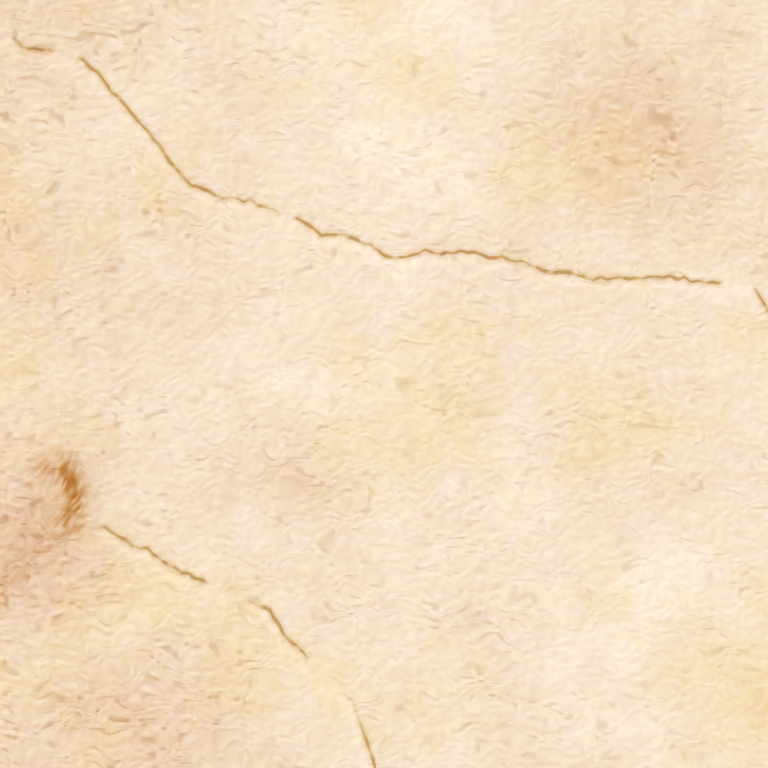
Reproduce this texture procedurally as a Shadertoy shader.

```glsl
// Old cream paper: soft tan stains, a rust mark and two fine ochre cracks.
// Stains are warped Gaussian blobs, the grain is fine curled noise with dark
// flecks, and each crack is a ramped height curve with jitter and worn gaps.

#define PAPER vec3(0.980, 0.910, 0.818)
#define TAN vec3(0.912, 0.785, 0.660)
#define RUST vec3(0.720, 0.450, 0.180)
#define OCHRE vec3(0.770, 0.600, 0.350)
#define YELLOW vec3(0.955, 0.850, 0.640)
#define GRAIN_FREQ vec2(110.0, 190.0)
#define GRAIN_AMOUNT 0.080
#define FLECK_AMOUNT 0.085
#define CRACK_WIDTH 0.0024
#define CRACK_WANDER 0.013

float hash(vec2 p) {
    return fract(sin(dot(p, vec2(127.1, 311.7))) * 43758.5453);
}

float noise(vec2 p) {
    vec2 i = floor(p), f = fract(p);
    f = f * f * (3.0 - 2.0 * f);
    return mix(mix(hash(i), hash(i + vec2(1, 0)), f.x),
               mix(hash(i + vec2(0, 1)), hash(i + vec2(1, 1)), f.x), f.y);
}

float fbm(vec2 p) {
    float sum = 0.0, amp = 0.5;
    for (int i = 0; i < 5; i++) {
        sum += amp * noise(p);
        p = mat2(1.6, 1.2, -1.2, 1.6) * p + 7.3;
        amp *= 0.5;
    }
    return sum;
}

float blob(vec2 p, vec2 centre, vec2 radius) {
    vec2 d = (p - centre) / radius;
    return exp(-dot(d, d));
}

// Bends the fibres so that they curl in all directions
vec2 curl(vec2 uv) {
    return uv + 0.016 * vec2(noise(uv * 42.0), noise(uv * 42.0 + 50.0));
}

float fibreGrain(vec2 p) {
    vec2 g = p * GRAIN_FREQ;
    float fine = noise(g) - noise(g + vec2(0.4, -0.9));
    float speck = noise(p.yx * GRAIN_FREQ + 17.0) - 0.5;
    return 0.75 * fine + 0.45 * speck;
}

// Short dark dashes, gathered in loose clusters
float flecks(vec2 p) {
    float dash = smoothstep(0.62, 0.95, noise(p * GRAIN_FREQ * vec2(0.75, 1.0) + 71.0));
    return dash * smoothstep(0.25, 0.75, noise(p * 24.0 + 5.0));
}

// Straight-sided jitter along a crack
float wander(float x, float seed) {
    float i = floor(x);
    return mix(hash(vec2(i, seed)), hash(vec2(i + 1.0, seed)), fract(x)) - 0.5;
}

float ramp(float a, float b, float x) {
    return clamp((x - a) / (b - a), 0.0, 1.0);
}

float crackHeight(float x, float seed) {
    float upper = 0.964 - 0.025 * ramp(0.0, 0.03, x) - 0.012 * ramp(0.03, 0.10, x)
                - 0.167 * ramp(0.104, 0.25, x) - 0.092 * ramp(0.25, 0.508, x)
                - 0.026 * ramp(0.60, 0.76, x) - 0.010 * ramp(0.76, 0.977, x)
                - 0.030 * ramp(0.977, 1.0, x);
    float lower = 0.306 - 0.098 * ramp(0.137, 0.352, x) - 0.041 * ramp(0.352, 0.371, x)
                - 0.075 * ramp(0.371, 0.458, x) - 0.100 * ramp(0.458, 0.490, x);
    float jitter = wander(x * 31.0, seed) + 0.4 * wander(x * 110.0, seed + 3.0);
    return (seed < 1.5 ? upper : lower) + CRACK_WANDER * jitter;
}

// Signed distance to a crack, positive above it
float crackDistance(vec2 p, float seed) {
    float e = 0.002;
    float slope = (crackHeight(p.x + e, seed) - crackHeight(p.x - e, seed)) / (2.0 * e);
    return (p.y - crackHeight(p.x, seed)) / sqrt(1.0 + slope * slope);
}

void mainImage(out vec4 fragColor, in vec2 fragCoord) {
    vec2 uv = fragCoord / iResolution.xy;
    float pixel = 1.0 / iResolution.y;
    vec2 warp = vec2(fbm(uv * 7.0), fbm(uv * 7.0 + 40.0)) - 0.48;
    vec2 p = uv + 0.16 * warp;

    // Broad stains and pale, washed areas
    float stain = 0.13 + 0.34 * smoothstep(0.55, 0.0, p.x) + 0.6 * (fbm(uv * 6.0 + 11.0) - 0.48);
    stain += 0.5 * (fbm(uv * 22.0 + 3.0) - 0.48);
    stain += 0.58 * blob(p, vec2(0.87, 0.83), vec2(0.15, 0.15));
    stain += 0.45 * blob(p, vec2(0.38, 0.37), vec2(0.07, 0.05));
    stain += 0.50 * blob(p, vec2(0.16, 0.04), vec2(0.14, 0.07));
    stain += 0.50 * blob(p, vec2(0.03, 0.26), vec2(0.10, 0.09));
    stain -= 0.25 * blob(p, vec2(0.54, 0.84), vec2(0.13, 0.20));
    stain -= 0.45 * blob(p, vec2(0.17, 0.19), vec2(0.06, 0.05));
    stain -= 0.25 * blob(p, vec2(0.88, 0.22), vec2(0.09, 0.08));
    stain = clamp(stain, -0.12, 1.2);
    vec3 color = mix(PAPER, TAN, stain);

    // Yellowing: one corner and faint drifts elsewhere
    float drift = 0.40 * smoothstep(0.48, 0.72, fbm(uv * 9.0 + 80.0));
    color = mix(color, YELLOW, max(drift, 0.75 * blob(p, vec2(1.0, 0.07), vec2(0.09, 0.10))));

    // Rust crescent in a soft halo, with a faint tail to the left edge
    vec2 r = uv + 0.08 * warp - vec2(0.052, 0.345);
    float ring = exp(-pow((length(r) - 0.045) / 0.015, 2.0)) * smoothstep(-0.02, 0.045, r.x + 0.3 * r.y);
    float tail = exp(-pow((r.y + 0.075 - 0.75 * r.x) / 0.020, 2.0)) * smoothstep(0.05, -0.01, r.x);
    float halo = blob(r, vec2(0.025, 0.0), vec2(0.055, 0.065));
    float streaks = 0.25 + 1.2 * noise(vec2(r.x + r.y, r.y - r.x) * vec2(60.0, 170.0));
    color = mix(color, RUST, clamp(streaks * (0.75 * ring + 0.22 * tail + 0.16 * halo), 0.0, 0.9));

    // Cracks: a dark core in a soft ochre edge, with a pale lip underneath
    for (int k = 1; k <= 2; k++) {
        float seed = float(k);
        float d = crackDistance(uv, seed);
        float span = k == 1 ? 1.0 : smoothstep(0.115, 0.14, uv.x) * smoothstep(0.52, 0.50, uv.x);
        float worn = smoothstep(0.14, 0.30, noise(vec2(uv.x * 24.0, seed * 9.0)));
        worn *= 0.55 + 0.45 * smoothstep(0.2, 0.5, noise(uv * 95.0 + 9.0));
        float width = CRACK_WIDTH * (0.5 + noise(uv * 85.0));
        float core = 1.0 - smoothstep(0.3 * width, width + pixel, abs(d));
        float edge = exp(-pow(d / (2.0 * CRACK_WIDTH), 2.0));
        float lip = exp(-pow((d + 0.011) / 0.007, 2.0));
        color += 0.020 * lip * span;
        color = mix(color, OCHRE, max(0.90 * core, 0.38 * edge) * worn * span);
    }

    // Grain is strongest where the paper is stained
    vec2 fibre = curl(uv);
    float strength = 0.75 + 0.6 * clamp(stain, 0.0, 1.0);
    color += strength * GRAIN_AMOUNT * fibreGrain(fibre) * vec3(0.55, 0.90, 1.10);
    color -= strength * FLECK_AMOUNT * (flecks(fibre) - 0.06) * vec3(0.70, 0.95, 1.15);
    color.b += 0.035 * (noise(uv * 75.0 + 23.0) - 0.5);
    fragColor = vec4(clamp(color, 0.0, 1.0), 1.0);
}
```
